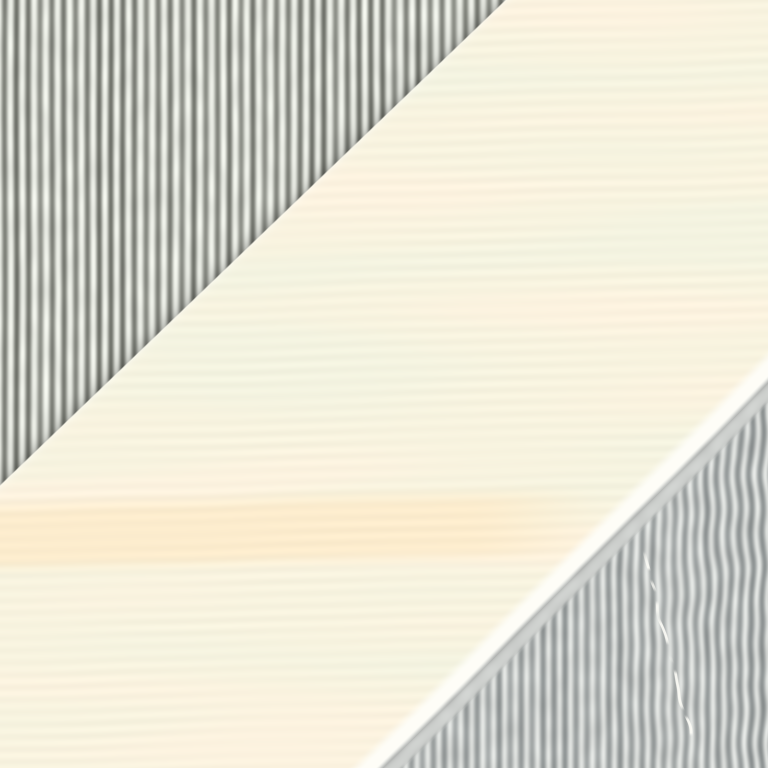
A Shadertoy shader for this pattern:

```glsl
const float UPPER_STRIPES = 65.0;   // ribs across the canvas width
const float LOWER_STRIPES = 70.0;
const float GRAIN_LINES = 62.0;     // fine lines down the band
const float UPPER_SLOPE = 0.96;
const float UPPER_START = 0.368;    // height of the upper edge at the left
const float LOWER_START = 0.475;    // foot of the lower edge along the base
const float HIGHLIGHT_WIDTH = 0.013;
const float HEM_WIDTH = 0.021;
const float WAVINESS = 0.007;
const vec3 CREAM = vec3(0.970, 0.953, 0.875);
const vec3 PALE_GREEN = vec3(0.955, 0.953, 0.880);
const vec3 PEACH = vec3(0.988, 0.950, 0.875);
const vec3 AMBER = vec3(0.988, 0.925, 0.805);
const vec3 WHITE = vec3(0.995, 0.993, 0.970);
const vec3 UPPER_DARK = vec3(0.47, 0.48, 0.45);
const vec3 UPPER_LIGHT = vec3(0.93, 0.94, 0.91);
const vec3 LOWER_DARK = vec3(0.58, 0.60, 0.60);
const vec3 LOWER_LIGHT = vec3(0.87, 0.88, 0.87);
const vec3 HEM = vec3(0.82, 0.83, 0.82);
const float TAU = 6.2831853;

float hash(vec2 p) {
    uvec2 q = uvec2(ivec2(p)) * uvec2(1597334673u, 3812015801u);
    uint n = (q.x ^ q.y) * 1597334673u;
    n ^= n >> 15;
    n *= 2246822519u;
    return float((n ^ (n >> 13)) & 65535u) / 65535.0;
}

float cornerSlope(vec2 cell, vec2 offset) {
    float angle = TAU * hash(cell);
    return dot(vec2(cos(angle), sin(angle)), offset);
}

float gradientNoise(vec2 p) {
    vec2 i = floor(p), f = fract(p);
    vec2 u = f * f * f * (f * (f * 6.0 - 15.0) + 10.0);
    vec2 e = vec2(0.0, 1.0);
    return mix(mix(cornerSlope(i, f), cornerSlope(i + e.yx, f - e.yx), u.x),
               mix(cornerSlope(i + e, f - e), cornerSlope(i + 1.0, f - 1.0), u.x), u.y);
}

// One rib per unit: a dark groove at the cell centre, lighter at its sides
vec3 ribs(float x, float sharpness, vec3 dark, vec3 light) {
    float groove = pow(0.5 - 0.5 * cos(TAU * x), sharpness);
    float depth = mix(0.78, 1.08, hash(vec2(floor(x), 7.0)));
    return mix(light, dark, groove * depth);
}

vec3 creamBand(vec2 uv) {
    float y = uv.y - 0.025 * uv.x + 0.003 * gradientNoise(uv * 5.0);
    float tint = gradientNoise(vec2(uv.x * 1.5, y * 13.0) + 20.0);
    vec3 color = mix(CREAM, PALE_GREEN, smoothstep(0.0, 0.4, tint));
    color = mix(color, PEACH, smoothstep(0.0, 0.4, -tint));

    // Warm streak fading to the right
    float streak = smoothstep(0.247, 0.275, y) * (1.0 - smoothstep(0.325, 0.358, y));
    color = mix(color, AMBER, streak * (1.0 - smoothstep(0.60, 0.82, uv.x)));

    // Fine horizontal grain of uneven strength
    float strength = 0.009 + 0.012 * gradientNoise(vec2(uv.x * 4.0, y * 25.0) + 50.0);
    return color + strength * cos(TAU * GRAIN_LINES * y);
}

vec3 upperRibs(vec2 uv, float inside) {
    float x = uv.x + 0.0012 * gradientNoise(uv * vec2(9.0, 4.0));
    vec3 color = ribs(x * UPPER_STRIPES + 0.1, 1.15, UPPER_DARK, UPPER_LIGHT);
    color *= 1.0 + 0.07 * gradientNoise(uv * vec2(60.0, 25.0));
    return color * (1.0 - 0.22 * exp(-inside * 110.0));
}

vec3 lowerRibs(vec2 uv, float inside, float aa) {
    // Ribs ripple more towards the right
    float ripple = gradientNoise(uv * vec2(7.0, 17.0) + 9.0);
    float x = uv.x + WAVINESS * smoothstep(0.72, 0.96, uv.x) * ripple;
    vec3 color = ribs(x * LOWER_STRIPES, 0.95, LOWER_DARK, LOWER_LIGHT);
    color *= 1.0 + 0.08 * gradientNoise(uv * vec2(45.0, 30.0) + 30.0);

    // Broken pale crack
    float crackX = 0.838 + 0.25 * (0.285 - uv.y) + 0.007 * gradientNoise(vec2(uv.y * 28.0, 3.0));
    float crack = 1.0 - smoothstep(0.0008, 0.0016 + aa, abs(uv.x - crackX));
    crack *= smoothstep(0.02, 0.05, uv.y) * (1.0 - smoothstep(0.26, 0.29, uv.y));
    crack *= smoothstep(-0.25, 0.1, gradientNoise(vec2(uv.y * 48.0, 8.5)));
    color = mix(color, WHITE, 0.9 * crack);

    // Smooth hem with a shaded fold on each side
    float hemEnd = HIGHLIGHT_WIDTH + HEM_WIDTH;
    vec3 hem = HEM * (1.0 + 0.06 * gradientNoise(uv * 35.0));
    hem *= 1.0 - 0.13 * exp(-abs(inside - HIGHLIGHT_WIDTH - 0.004) * 400.0);
    hem *= 1.0 - 0.10 * exp(-abs(inside - hemEnd) * 350.0);
    return mix(hem, color, smoothstep(hemEnd - 0.004, hemEnd + 0.004, inside));
}

void mainImage(out vec4 fragColor, in vec2 fragCoord) {
    vec2 uv = fragCoord / iResolution.xy;
    float aa = 1.0 / min(iResolution.x, iResolution.y);

    // Signed distances, positive inside each ribbed corner
    float upper = (uv.y - UPPER_START - UPPER_SLOPE * uv.x) / length(vec2(1.0, UPPER_SLOPE));
    float lower = (uv.x - uv.y - LOWER_START) * inversesqrt(2.0);
    lower += 0.003 * gradientNoise(uv * 4.0 + 60.0);

    vec3 color = creamBand(uv);
    color = mix(color, WHITE, 0.6 * exp(-abs(upper) * 250.0));
    color = mix(color, WHITE, smoothstep(-0.016, 0.0, lower));
    color = mix(color, upperRibs(uv, max(upper, 0.0)), smoothstep(-aa, aa, upper));
    float hemEdge = smoothstep(-0.002 - aa, 0.002 + aa, lower - HIGHLIGHT_WIDTH);
    color = mix(color, lowerRibs(uv, lower, aa), hemEdge);
    fragColor = vec4(clamp(color, 0.0, 1.0), 1.0);
}
```
